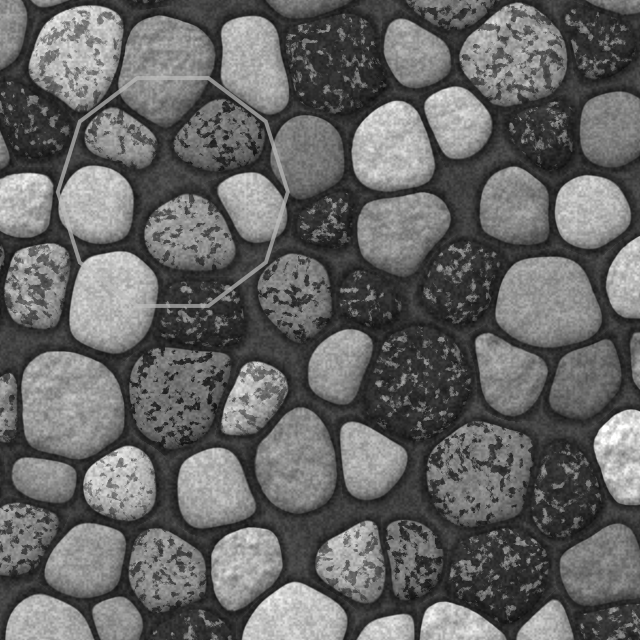
Give the GLSL for this texture, as a three.js fragment shader.

```glsl
// Grey beach pebbles of mixed size on dark sand, under a thin pale decagon outline
varying vec2 vUv;

float hash(vec2 p) {
  vec3 q = fract(vec3(p.xyx) * 0.1031);
  q += dot(q, q.yzx + 33.33);
  return fract((q.x + q.y) * q.z);
}

float noise(vec2 p) {
  vec2 i = floor(p), f = fract(p);
  f = f * f * (3.0 - 2.0 * f);
  return mix(mix(hash(i), hash(i + vec2(1, 0)), f.x),
             mix(hash(i + vec2(0, 1)), hash(i + vec2(1, 1)), f.x), f.y);
}

float fbm(vec2 p) {
  float sum = 0.0, amp = 0.5;
  for (int i = 0; i < 4; i++) {
    sum += amp * noise(p);
    p = mat2(1.6, 1.2, -1.2, 1.6) * p + 7.3;
    amp *= 0.5;
  }
  return sum / 0.9375;
}

// Stone centre in xy, size weight in z
vec3 site(vec2 id) {
  vec2 jitter = vec2(hash(id + 51.7), hash(id + 94.3)) - 0.5;
  vec2 centre = id + vec2(0.5 * mod(id.y, 2.0), 0.0) + 0.6 * jitter;
  return vec3(centre, 0.36 * pow(hash(id + 23.1), 2.5));
}

// Id of the stone whose weighted cell holds p
vec2 nearestStone(vec2 p) {
  vec2 base = floor(p), best = base;
  float nearest = 1e3;
  for (int y = -2; y <= 2; y++)
    for (int x = -2; x <= 2; x++) {
      vec2 id = base + vec2(x, y);
      vec3 s = site(id);
      float d = dot(p - s.xy, p - s.xy) - s.z;
      if (d < nearest) { nearest = d; best = id; }
    }
  return best;
}

// Rounded inner distance in x, its gradient in yz
vec3 stoneShape(vec2 p, vec2 id) {
  const float K = 14.0;
  vec3 s = site(id);
  vec2 q = p - s.xy;

  // Tilted ellipse bounds the stone
  float turn = 6.283 * hash(id + 77.7), c = cos(turn), n = sin(turn);
  float stretch = 0.16 * hash(id + 12.9);
  mat2 tilt = mat2(c, n, -n, c);
  vec2 e = (tilt * q) * vec2(1.0 - stretch, 1.0 + stretch);
  float total = exp(-K * (0.56 + 0.65 * s.z - length(e)));
  vec2 slope = -total * (e / (length(e) + 0.001)) * tilt;

  // Soft minimum over the borders with its neighbours
  for (int y = -2; y <= 2; y++)
    for (int x = -2; x <= 2; x++) {
      if (x == 0 && y == 0) continue;
      vec3 o = site(id + vec2(x, y));
      vec2 away = s.xy - o.xy;
      float gap = max(length(away), 0.05);
      float d = (dot(p - o.xy, p - o.xy) - o.z - dot(q, q) + s.z) / (2.0 * gap);
      float w = exp(-K * d);
      total += w;
      slope += w * away / gap;
    }
  return vec3(-log(total) / K, slope / total);
}

float stoneTone(vec2 p, vec2 id, float rough, vec2 light) {
  float pick = hash(id + 5.5);
  float flecks = fbm(p * 15.0 + id);
  float tone = mix(0.25, 0.77, pow(pick, 0.6));
  tone -= 0.3 * step(0.72, hash(id + 61.0)) * smoothstep(0.5, 0.68, flecks);
  if (pick < 0.14) tone = 0.18 + 0.32 * smoothstep(0.52, 0.75, flecks);
  vec2 r = p * 4.5 + id * 3.0;
  float bump = fbm(r) - fbm(r + light * 0.25);
  return tone * (1.0 + rough * bump) + 0.08 * (fbm(p * 6.0) - 0.5);
}

float decagon(vec2 p) {
  p.x /= 0.96;
  float angle = mod(atan(p.y, p.x), 0.62832) - 0.31416;
  return length(p) * cos(angle) - 0.178;
}

void main() {
  vec2 light = normalize(vec2(-0.45, 0.9));
  vec2 p = vUv * 7.6 + 3.0;
  p += 0.14 * (vec2(noise(p * 2.1), noise(p * 2.1 + 19.0)) - 0.5);

  vec2 id = nearestStone(p);
  vec3 shape = stoneShape(p, id);
  float rough = 1.3 * pow(hash(id + 8.8), 2.0);
  float inside = shape.x - 0.03 + 0.04 * rough * (fbm(p * 5.0) - 0.5);

  // Domed stone, lit from the upper left
  float rim = pow(1.0 - clamp(inside / 0.32, 0.0, 1.0), 2.0);
  float shade = 1.02 - 0.32 * rim * dot(shape.yz, light) - 0.24 * rim * rim;
  float stone = stoneTone(p, id, rough, light) * shade;

  // Sand, darker at the foot of each stone
  float sand = mix(0.14, 0.26, smoothstep(0.0, 0.13, -inside));
  sand += 0.07 * (fbm(p * 3.0) - 0.5);

  float grey = mix(sand, stone, smoothstep(-0.012, 0.014, inside));
  float grain = noise(vUv * 300.0) + 0.6 * noise(vUv * 150.0 + 40.0) - 0.8;
  grey += grain * (0.05 + 0.16 * grey);

  float line = 1.0 - smoothstep(0.002, 0.0042, abs(decagon(vUv - vec2(0.27, 0.7))));
  grey = mix(grey, 0.74, 0.7 * line);
  gl_FragColor = vec4(vec3(grey) * vec3(1.0, 1.0, 0.995), 1.0);
}
```
